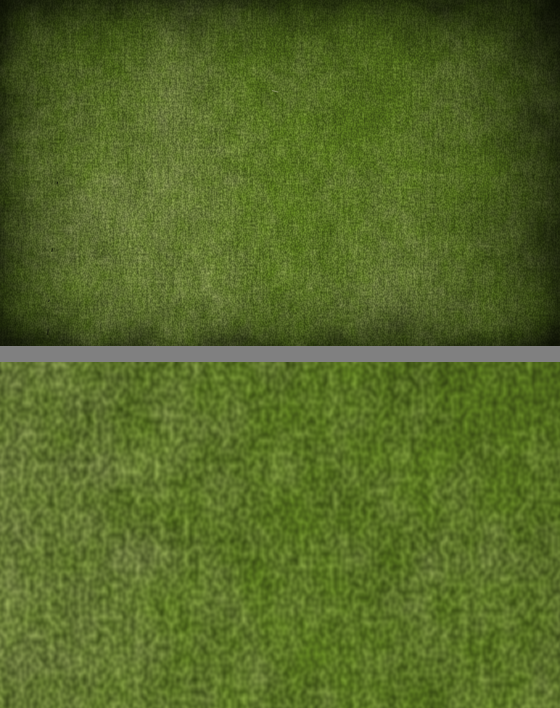
Top: the whole. Bottom: its middle third, enlarged.
Reproduce this texture procedurally as a Shadertoy shader.

```glsl
// Worn green felt cloth with pale scuffs, fine woven grain and dark edges.

const vec3 MOSS_GREEN = vec3(0.335, 0.450, 0.115);
const vec3 FADED_GREEN = vec3(0.470, 0.515, 0.295);
const vec3 PALE_LINT = vec3(0.62, 0.64, 0.48);
const vec3 DARK_NICK = vec3(0.04, 0.05, 0.02);

// Integer hash of a lattice cell, from 0 to 1
float hash(vec2 cell) {
    uvec2 q = uvec2(ivec2(cell)) * uvec2(1597u, 3571u);
    uint h = (q.x ^ (q.y << 7)) * 747796u + 289133u;
    h = (h ^ (h >> 15)) * 277803u;
    h = (h ^ (h >> 13)) * 668265u;
    return float((h ^ (h >> 16)) & 65535u) / 65535.0;
}

vec2 gradient(vec2 cell) {
    float angle = 6.28319 * hash(cell);
    return vec2(cos(angle), sin(angle));
}

// Gradient noise, roughly -0.7 to 0.7
float noise(vec2 p) {
    vec2 i = floor(p), f = p - i;
    vec2 u = f * f * f * (f * (f * 6.0 - 15.0) + 10.0);
    vec2 e = vec2(1.0, 0.0);
    float low = mix(dot(gradient(i), f), dot(gradient(i + e), f - e), u.x);
    float high = mix(dot(gradient(i + e.yx), f - e.yx),
                     dot(gradient(i + e.xx), f - e.xx), u.x);
    return mix(low, high, u.y);
}

float fbm(vec2 p, int octaves) {
    float sum = 0.0, amplitude = 1.0;
    for (int i = 0; i < octaves; i++) {
        sum += amplitude * noise(p);
        p = mat2(0.8, 0.6, -0.6, 0.8) * p * 2.1 + 17.3;
        amplitude *= 0.6;
    }
    return sum;
}

// Soft elliptical patch
float patchMask(vec2 p, vec2 center, vec2 radius) {
    vec2 d = (p - center) / radius;
    return exp(-dot(d, d));
}

// Darkening that decays with distance from an edge
float edgeFade(float dist, float width, float depth) {
    return 1.0 - depth * exp(-max(dist, 0.0) / width);
}

float vignette(vec2 p, float right, float wobble) {
    return edgeFade(p.x + wobble, 0.13, 0.60)
         * edgeFade(right - p.x + wobble, 0.19, 0.65)
         * edgeFade(1.0 - p.y + wobble, 0.12, 0.60)
         * edgeFade(p.y + wobble, 0.07, 0.50);
}

// Smooth-edged stroke from a to b
float stroke(vec2 p, vec2 a, vec2 b, float radius, float blur) {
    vec2 pa = p - a, ba = b - a;
    float t = clamp(dot(pa, ba) / dot(ba, ba), 0.0, 1.0);
    return 1.0 - smoothstep(-blur, blur, length(pa - ba * t) - radius);
}

// Amount of fading: broad scuffed areas broken up by clouds and flecks
float wear(vec2 p) {
    float w = 0.12;
    w += 0.50 * patchMask(p, vec2(0.38, 0.30), vec2(0.33, 0.42));
    w += 0.32 * patchMask(p, vec2(1.22, 0.20), vec2(0.36, 0.26));
    w += 0.35 * patchMask(p, vec2(0.50, 0.80), vec2(0.14, 0.28));
    w += 0.20 * patchMask(p, vec2(1.38, 0.78), vec2(0.20, 0.20));
    w += 0.30 * fbm(p * 4.0 + 3.0, 3);
    w += 0.35 * fbm(p * vec2(26.0, 22.0) + 40.0, 3);
    return w;
}

// Brightness variation: fibres, upright threads and fainter cross threads
float weave(vec2 p) {
    float fibres = 0.32 * noise(p * vec2(215.0, 165.0) + 9.0)
                 + 0.20 * noise(p * vec2(105.0, 88.0) + 60.0);
    float threads = 0.15 * noise(p * vec2(145.0, 13.0) + 25.0)
                  + 0.06 * noise(p * vec2(12.0, 130.0) + 80.0);
    return fibres + threads;
}

void mainImage(out vec4 fragColor, in vec2 fragCoord) {
    vec2 p = fragCoord / iResolution.y;
    float right = iResolution.x / iResolution.y;
    float blur = 0.7 / iResolution.y;

    // Cloth colour, grain and edge shading
    float grain = weave(p);
    float fade = clamp(wear(p) + 0.7 * grain, 0.0, 1.0);
    vec3 color = mix(MOSS_GREEN, FADED_GREEN, fade);
    float wobble = 0.05 * fbm(p * 5.0 + 50.0, 3);
    float cloud = 0.10 * fbm(p * 9.0 + 70.0, 3);
    color *= vignette(p, right, wobble) * (1.0 + grain + cloud);

    // Lint in the cloth and a faint scratch near the upper left corner
    float lint = stroke(p, vec2(0.788, 0.738), vec2(0.803, 0.734), 0.0015, blur);
    float scratch = stroke(p, vec2(0.108, 0.900), vec2(0.090, 0.975), 0.0006, blur);
    color = mix(color, PALE_LINT, 0.75 * lint + 0.18 * scratch);

    // Small dark nicks down the left side
    for (int i = 0; i < 4; i++) {
        float k = float(i);
        vec2 nick = vec2(0.138 + 0.003 * k * k, 0.034 + 0.07 * k + 0.025 * k * k);
        vec2 extent = vec2(0.001, 0.003 + 0.012 * hash(vec2(k, 5.0)));
        color = mix(color, DARK_NICK, 0.8 * stroke(p, nick, nick + extent, 0.0016, blur));
    }

    fragColor = vec4(clamp(color, 0.0, 1.0), 1.0);
}
```
